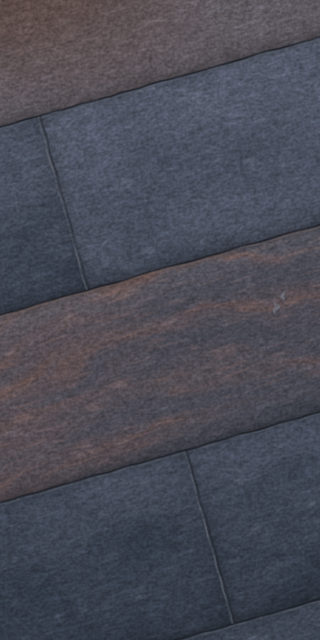
Write a WebGL 2 fragment shader that draws this texture.

```glsl
#version 300 es
// Slanted courses of worn slate and rust-streaked planks with thin, chipped joints.
precision highp float;

uniform vec2 u_resolution;
out vec4 fragColor;

float hash(vec2 p) {
    vec3 h = fract(vec3(p.xyx) * 0.1031);
    h += dot(h, h.yzx + 33.33);
    return fract((h.x + h.y) * h.z);
}

vec2 gradient(vec2 cell) {
    float a = 6.2832 * hash(cell);
    return vec2(cos(a), sin(a));
}

float noise(vec2 p) {
    vec2 i = floor(p), f = fract(p);
    vec2 w = f * f * f * (f * (f * 6.0 - 15.0) + 10.0);
    vec2 o = vec2(0, 1);
    float low = mix(dot(gradient(i), f), dot(gradient(i + o.yx), f - o.yx), w.x);
    float high = mix(dot(gradient(i + o), f - o), dot(gradient(i + o.yy), f - o.yy), w.x);
    return 1.4 * mix(low, high, w.y);
}

float fbm(vec2 p) {
    float sum = 0.0, gain = 0.55;
    for (int i = 0; i < 5; i++) {
        sum += gain * noise(p);
        p = mat2(1.6, 1.2, -1.2, 1.6) * p + 17.3;
        gain *= 0.55;
    }
    return sum;
}

float segment(vec2 p, vec2 a, vec2 b) {
    vec2 d = b - a;
    return length(p - a - d * clamp(dot(p - a, d) / dot(d, d), 0.0, 1.0));
}

// Soft band centred on zero distance
float band(float d, float halfWidth) {
    float soft = 0.8 / u_resolution.x + 0.001;
    return 1.0 - smoothstep(halfWidth - soft, halfWidth + soft, abs(d));
}

void main() {
    vec2 p = gl_FragCoord.xy / u_resolution.x;
    vec2 q = mat2(0.962, -0.272, 0.272, 0.962) * p;

    // Courses and staggered cross joints
    const float courseHeight = 0.564, plankLength = 2.12;
    float course = (q.y + 0.150 + 0.003 * noise(q * 14.0)) / courseHeight;
    float row = floor(course), height = fract(course);
    float odd = mod(row, 2.0), warmRow = odd * step(0.0, row);
    float u = q.x - 0.718 + 0.078 * row + 0.5 * plankLength * odd + 0.003 * noise(q * 18.0);
    float side = mod(u + 0.5 * plankLength, plankLength) - 0.5 * plankLength;
    float across = (fract(course + 0.5) - 0.5) * courseHeight;
    vec2 id = vec2(floor(u / plankLength), row);
    vec2 s = q + 7.0 * id;

    // Slate planks, paler on the upper courses
    float cloud = fbm(s * vec2(3.0, 5.0));
    float lift = 0.12 + 0.58 * smoothstep(0.1, 1.5, p.y) + 0.26 * smoothstep(0.4, 0.95, height);
    lift -= 0.24 * step(side, 0.0) * step(1.5, row);
    vec3 slate = mix(vec3(0.19, 0.222, 0.27), vec3(0.335, 0.355, 0.42), clamp(lift + 0.35 * cloud, 0.0, 1.05));

    // Warm planks with arching rust bands
    float arch = q.y - 0.10 * sin(q.x * 2.6 - 0.4) + 0.07 * fbm(q * vec2(3.0, 6.0));
    float rust = fbm(vec2(q.x * 1.3, arch * 11.0) + 3.7);
    float left = 1.0 - smoothstep(0.0, 0.9, p.x);
    vec3 warm = mix(vec3(0.285, 0.285, 0.325), vec3(0.35, 0.31, 0.33), smoothstep(-0.35, 0.45, rust + 0.4 * left - 0.15));
    warm = mix(warm, vec3(0.42, 0.31, 0.28), 0.45 * smoothstep(0.15, 0.6, rust + 0.2 * left - 0.08));
    warm = mix(warm, vec3(0.26, 0.28, 0.33), 0.6 * smoothstep(0.3, 0.0, height) * smoothstep(0.1, 0.6, p.x));
    warm += 0.04 * smoothstep(0.75, 1.0, height);
    vec3 dusty = mix(vec3(0.375, 0.357, 0.388), vec3(0.36, 0.29, 0.275), left * smoothstep(1.55, 2.05, p.y)) + 0.03 * cloud;
    warm = mix(warm, dusty, step(2.5, row));
    vec3 color = mix(slate, warm, warmRow);

    // Brushed grain, gritty flecks and worn pale patches
    float brush = fbm(s * vec2(24.0, 46.0) + 0.7 * noise(s * 8.0));
    float fleck = noise(s * vec2(65.0, 105.0)) + 0.8 * noise(p * 113.0 + 4.3);
    color *= 1.0 + 0.17 * brush + 0.13 * fleck;
    float wear = smoothstep(0.2, 0.6, fbm(s * vec2(11.0, 24.0) + 5.0));
    color += 0.06 * wear * (0.5 + brush);
    float streak = smoothstep(0.25, 0.6, noise(s * vec2(9.0, 60.0) + 1.2 * cloud));
    color += 0.04 * streak * mix(vec3(0.5, 0.6, 0.7), vec3(1.2, 0.7, 0.4), warmRow * step(row, 1.5));

    // Fine scattered scratches
    for (float i = 0.0; i < 18.0; i++) {
        vec2 a = vec2(hash(vec2(i, 3.0)), 2.0 * hash(vec2(i, 8.0)));
        float angle = 3.14 * hash(vec2(i, 5.0));
        vec2 b = a + (0.04 + 0.13 * hash(vec2(i, 11.0))) * vec2(cos(angle), sin(angle));
        float fade = 0.5 + 0.7 * noise(p * 30.0);
        color += 0.07 * fade * band(segment(p, a, b), 0.0012);
    }

    // Pair of pale chips with shaded lower rims
    for (float i = 0.0; i < 2.0; i++) {
        vec2 c = p - vec2(0.863 + 0.024 * i, 1.038 + 0.036 * i);
        c += 0.008 * vec2(noise(p * 60.0), noise(p * 60.0 + 9.0));
        color = mix(color, vec3(0.18, 0.19, 0.22), 0.6 * band(length(c + vec2(-0.003, 0.006)), 0.008));
        color = mix(color, vec3(0.46, 0.47, 0.52), 0.75 * band(length(c * vec2(1.0, 0.6)), 0.008));
    }

    // Joint shade, uneven dark gaps and worn bright rims
    float broken = 0.35 + 0.65 * smoothstep(-0.5, 0.5, noise(q * 17.0) + 0.5 * noise(q * 61.0));
    float gap = 0.7 + 0.3 * noise(q * 12.0 + 2.0);
    color *= 1.0 - 0.26 * exp(-abs(across) / (across > 0.0 ? 0.030 : 0.012));
    color *= 1.0 - 0.16 * exp(-abs(side) / 0.022);
    vec3 rim = mix(vec3(0.35, 0.38, 0.42), vec3(0.43, 0.38, 0.37), warmRow);
    color = mix(color, rim, 0.6 * broken * band(across + 0.0065, 0.0030));
    color = mix(color, vec3(0.39, 0.41, 0.45), 0.7 * broken * band(side + 0.004, 0.0032));
    color = mix(color, vec3(0.13, 0.14, 0.165), 0.75 * gap * band(side - 0.004, 0.0028));
    color = mix(color, vec3(0.10, 0.11, 0.135), gap * band(across, 0.0026));

    fragColor = vec4(clamp(color, 0.0, 1.0), 1.0);
}
```
